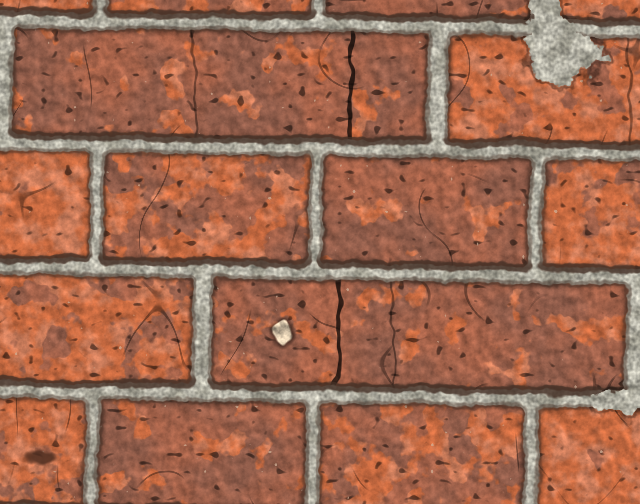
Reproduce this texture procedurally as a Shadertoy shader.

```glsl
// Weathered brick wall: courses of long bricks alternate with courses of short ones.
// Rounded boxes, warped by gradient noise, separate clay from mortar; fbm adds
// peeled orange blotches, grain, pits and cracks. One unit is one course, y down.

float hash(vec2 p) {
    return fract(sin(dot(p, vec2(127.1, 311.7))) * 43758.5);
}

float corner(vec2 cell, vec2 offset) {
    float angle = 6.2832 * hash(cell);
    return dot(vec2(cos(angle), sin(angle)), offset);
}

float noise(vec2 p) {
    vec2 i = floor(p), f = fract(p), e = vec2(1, 0);
    vec2 u = f * f * f * (f * (f * 6.0 - 15.0) + 10.0);
    return mix(mix(corner(i, f), corner(i + e.xy, f - e.xy), u.x),
               mix(corner(i + e.yx, f - e.yx), corner(i + e.xx, f - e.xx), u.x), u.y);
}

float fbm(vec2 p) {
    float sum = 0.0, amp = 0.6;
    for (int i = 0; i < 4; i++) {
        sum += amp * noise(p);
        p = mat2(1.6, 1.2, -1.2, 1.6) * p + 7.3;
        amp *= 0.52;
    }
    return sum;
}

float roundBox(vec2 p, vec2 extent, float r) {
    vec2 q = abs(p) - extent + r;
    return length(max(q, 0.0)) + min(max(q.x, q.y), 0.0) - r;
}

float blob(vec2 p, vec2 center, vec2 radii) {
    return (length((p - center) / radii) - 1.0) * min(radii.x, radii.y);
}

void mainImage(out vec4 fragColor, in vec2 fragCoord) {
    float px = 4.08 / iResolution.y;
    vec2 p = vec2(fragCoord.x, iResolution.y - fragCoord.y) * px;

    // Slightly tilted, wobbling courses
    vec2 q = p + 0.03 * vec2(noise(p * 2.5), noise(p * 2.5 + 40.0));
    q += 0.02 * vec2(noise(p * 11.0 + 5.0), noise(p * 11.0 + 60.0));
    q += vec2(0.018 * (p.y - 2.0), 0.805 - 0.016 * (p.x - 2.59));
    float row = floor(q.y);
    bool stretcher = mod(row, 2.0) > 0.5;
    float span = stretcher ? 3.52 : 1.78;
    float start = stretcher ? 0.825 * (row - 1.0) : 0.775;
    float col = floor((q.x - start) / span);
    vec2 local = vec2(q.x - start - (col + 0.5) * span, fract(q.y) - 0.5);
    vec2 extent = 0.5 * vec2(span - (stretcher ? 0.17 : 0.115), 0.865);
    float d = roundBox(local, extent, 0.04) + 0.012 * noise(p * 24.0);
    vec2 id = vec2(col, row);

    // Shared surface detail
    float grain = fbm(p * 15.0);
    float relief = fbm(p * 8.0) - fbm(p * 8.0 + vec2(-0.22, 0.3));
    float sand = noise(p * 34.0);

    // Clay: brown fired skin, peeled to orange and pale pink
    float peeled = stretcher ? 0.25 + 0.45 * abs(col)
        : 0.12 + 0.5 * abs(col - 0.5) - 0.15 * sign(col - 0.5) * sign(row - 3.0) * -1.0;
    peeled += 0.1 * (hash(id + 3.0) - 0.5);
    float blotch = fbm(p * 3.2 + id * 17.0) + 0.65 * (peeled - 0.5);
    vec3 skin = mix(vec3(0.56, 0.36, 0.29), vec3(0.66, 0.39, 0.29),
                    smoothstep(-0.3, 0.3, fbm(p * 1.7 + id * 5.0)));
    vec3 core = mix(vec3(0.77, 0.41, 0.25), vec3(0.80, 0.49, 0.36),
                    smoothstep(-0.12, 0.25, fbm(p * 4.5 + 23.0)));
    vec3 clay = mix(skin, core, smoothstep(-0.04, 0.05, blotch));
    clay *= 1.0 + 0.35 * relief + 0.28 * grain;
    float pit = smoothstep(0.34, 0.5, noise(p * vec2(10.0, 14.0) + 31.0));
    clay *= 1.0 - 0.5 * pit;
    clay = mix(clay, vec3(0.82, 0.70, 0.60), 0.7 * smoothstep(0.5, 0.6, noise(p * 19.0 + 80.0)));

    // Hairline scratches, and a through-crack in each long brick
    float scratch = abs(noise(p * vec2(1.5, 1.1) + id * 7.7));
    clay *= 1.0 - 0.35 * (1.0 - smoothstep(0.004, 0.004 + px, scratch))
                * smoothstep(0.0, 0.2, noise(p * 2.0 + 9.0));
    if (stretcher) {
        float along = local.x + 0.5 * span + 0.07 * noise(vec2(p.y * 4.0, row));
        float crack = abs(along - span * (row < 2.0 ? 0.8 : 0.315));
        float fine = abs(along - span * 0.44 - 0.06 * local.y);
        float width = 0.011 + 0.014 * noise(vec2(p.y * 7.0, 2.0));
        clay *= 1.0 - 0.72 * (1.0 - smoothstep(width, width + 1.5 * px, crack));
        clay *= 1.0 - 0.4 * (1.0 - smoothstep(0.003, 0.003 + 1.5 * px, fine));
    }
    clay *= mix(0.72, 1.0, smoothstep(0.0, 0.06, -d));

    // Sandy mortar, smeared over a few bricks
    vec3 mortar = mix(vec3(0.59, 0.58, 0.53), vec3(0.74, 0.73, 0.68),
                      smoothstep(-0.3, 0.2, fbm(p * 6.0 + 50.0)));
    mortar *= 1.0 + 0.3 * sand + 0.3 * relief + 0.25 * grain;
    float smear = min(blob(p, vec2(4.56, 0.42), vec2(0.29, 0.25)),
                      blob(p, vec2(4.42, 0.08), vec2(0.12, 0.3)));
    smear = min(smear, blob(p, vec2(5.06, 3.23), vec2(0.24, 0.09)));
    smear += 0.2 * fbm(p * 5.0 + 14.0);
    float bare = smoothstep(-px, px, smear);
    float brick = (1.0 - smoothstep(-px, px, d)) * bare;
    vec3 color = mix(mortar, clay, brick);

    // Dark arris, deepest and ragged below each brick
    float under = smoothstep(0.36, 0.42, local.y);
    float lip = 0.012 + under * (0.012 + 0.02 * noise(vec2(p.x * 5.0, row)));
    float arris = 1.0 - smoothstep(lip, lip + 0.022, abs(d - 0.004));
    color = mix(color, vec3(0.27, 0.19, 0.15), arris * bare * mix(0.48, 0.82, under));
    color *= 1.0 - 0.35 * (1.0 - smoothstep(0.0, 0.035, abs(smear - 0.02))) * step(d, 0.0);

    // Pale embedded pebble and one deep hollow
    float rough = 0.025 * noise(p * 13.0);
    float pebble = blob(p, vec2(2.29, 2.69), vec2(0.075, 0.095)) + rough;
    float hollow = blob(p, vec2(0.32, 3.70), vec2(0.12, 0.055)) + rough;
    color *= 1.0 - 0.45 * (1.0 - smoothstep(0.0, 0.04, pebble));
    color = mix(color, vec3(0.80, 0.73, 0.63) * (1.0 + relief), 1.0 - smoothstep(-px, px, pebble));
    color = mix(color, vec3(0.29, 0.17, 0.12), 0.85 * (1.0 - smoothstep(-0.02, 0.02, hollow)));

    fragColor = vec4(clamp(color, 0.0, 1.0), 1.0);
}
```
